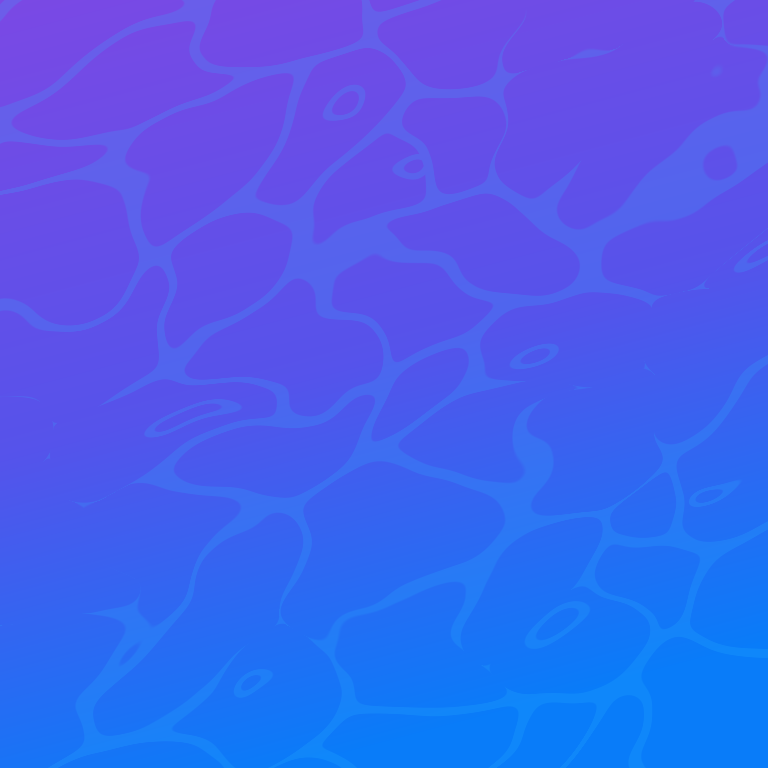
Write a Shadertoy shader that draws this texture.

```glsl
float hash(vec2 p) {
    return fract(sin(dot(p, vec2(127.1, 311.7))) * 43758.5453);
}

vec2 hash2(vec2 p) {
    return vec2(hash(p), hash(p + 57.3));
}

vec2 noise2(vec2 p) {
    vec2 i = floor(p), f = fract(p);
    f = f * f * f * (f * (f * 6.0 - 15.0) + 10.0);
    return mix(mix(hash2(i), hash2(i + vec2(1, 0)), f.x),
               mix(hash2(i + vec2(0, 1)), hash2(i + vec2(1, 1)), f.x), f.y);
}

vec2 seedPoint(vec2 cell) {
    return cell + 0.5 + 0.88 * (hash2(cell + 11.0) - 0.5);
}

// Signed distance to the light web: rounded cell borders plus small rings
float causticWeb(vec2 q) {
    vec2 nearest = vec2(0), base = floor(q);
    float best = 1e3;
    for (int y = -1; y <= 1; y++)
    for (int x = -1; x <= 1; x++) {
        vec2 cell = base + vec2(x, y);
        float dist = length(seedPoint(cell) - q);
        if (dist < best) { best = dist; nearest = cell; }
    }

    // Soft minimum over the borders widens the junctions
    vec2 toSeed = seedPoint(nearest) - q;
    float sum = 0.0;
    for (int y = -2; y <= 2; y++)
    for (int x = -2; x <= 2; x++) {
        if (x == 0 && y == 0) continue;
        vec2 toOther = seedPoint(nearest + vec2(x, y)) - q;
        float border = dot(0.5 * (toSeed + toOther), normalize(toOther - toSeed));
        sum += exp(-17.0 * border);
    }
    float halfWidth = mix(-0.03, 0.043, smoothstep(0.08, 0.45, noise2(q * 0.9 + 31.0).x));
    float web = -log(sum) / 17.0 - halfWidth;

    // Closed ripples floating inside some cells
    if (hash(nearest + 5.0) > 0.82) {
        vec2 offset = toSeed + 0.2 * (hash2(nearest + 3.0) - 0.5);
        float radius = 0.08 + 0.08 * hash(nearest + 8.0);
        web = min(web, abs(length(offset * vec2(0.85, 1.1)) - radius) - 0.03);
    }
    return web;
}

// Violet at the upper left to azure at the lower right
vec3 waterColor(vec2 uv) {
    float depth = 0.79 * (1.0 - uv.y) + 0.21 * uv.x;
    vec3 violet = vec3(0.48, 0.285, 0.895);
    vec3 indigo = vec3(0.335, 0.325, 0.92);
    vec3 azure = vec3(0.035, 0.485, 0.975);
    vec3 color = mix(violet, indigo, clamp(depth / 0.47, 0.0, 1.0));
    return mix(color, azure, clamp((depth - 0.47) / 0.4, 0.0, 1.0));
}

void mainImage(out vec4 fragColor, in vec2 fragCoord) {
    vec2 uv = fragCoord / iResolution.xy;
    vec2 p = fragCoord / iResolution.y;

    // Cells stretched along a rising diagonal, then bent by noise
    vec2 along = vec2(cos(0.45), sin(0.45));
    vec2 q = vec2(dot(p, along) * 4.9, dot(p, vec2(-along.y, along.x)) * 7.6) + 20.0;
    q += 0.75 * (noise2(q * 1.05) - 0.5) + 0.28 * (noise2(q * 2.2 + 7.0) - 0.5);

    float softness = 4.5 / iResolution.y;
    float light = 1.0 - smoothstep(-softness, softness, causticWeb(q));
    vec3 color = mix(waterColor(uv), vec3(0.17, 0.74, 1.0), 0.175 * light);
    fragColor = vec4(color, 1.0);
}
```
